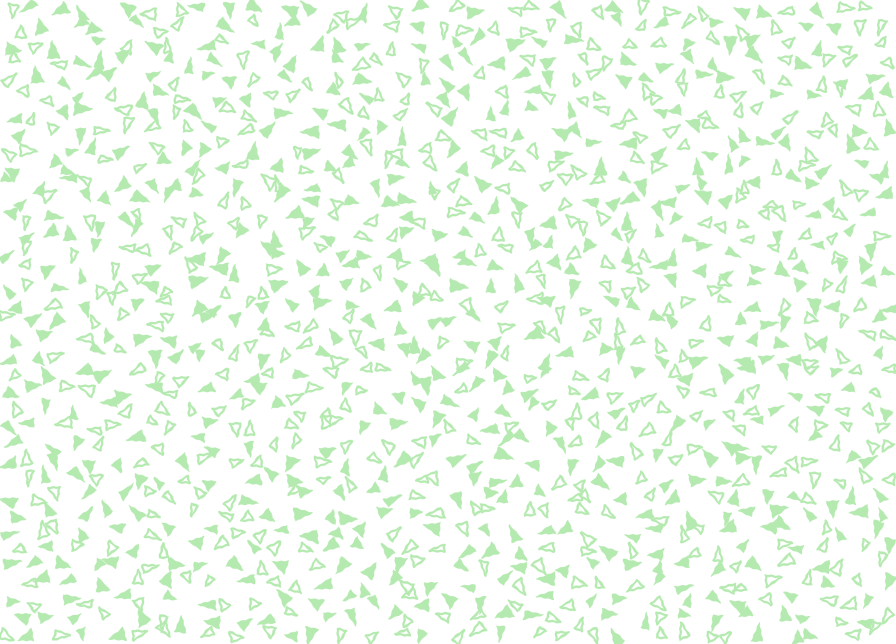
Write a Shadertoy shader that draws this pattern.

```glsl
// Scattered small hand-drawn triangles, solid and outlined, in pale green on white.

// Lengths are fractions of the canvas height.
const vec3 PAPER = vec3(1.0);
const vec3 GREEN = vec3(0.705, 0.914, 0.686);
const float ROWS = 37.0;
const float COLUMNS_PER_HEIGHT = 23.0;
const vec2 JITTER = vec2(0.72, 0.76);           // share of a cell
const float STAGGER = 0.25;
const float MARGIN = 0.0115;
const vec2 HALF_LENGTH = vec2(0.0090, 0.0142);  // smallest, largest
const vec2 HALF_BASE = vec2(0.0060, 0.0105);
const float SKEW = 0.0035;
const float CORNER_RADIUS = 0.0008;
const float OUTLINE_SHARE = 0.44;
const float OUTLINE_SCALE = 0.87;
const float HALF_STROKE = 0.0018;
const float SIDEWAYS_BIAS = 0.18;
const float WOBBLE = 0.0006;
const float WOBBLE_FREQUENCY = 520.0;
const float TAU = 6.2831853;

vec4 hash4(vec2 cell, float seed) {
    vec4 q = fract(vec4(cell.xyx, cell.y + seed) * vec4(0.1031, 0.1030, 0.0973, 0.1099) + seed * 0.137);
    q += dot(q, q.wzxy + 33.33);
    return fract((q.xxyz + q.yzzw) * q.zywx);
}

float cross2(vec2 a, vec2 b) {
    return a.x * b.y - a.y * b.x;
}

// Squared distance to an edge in x, signed side of it in y
vec2 edgeDistance(vec2 p, vec2 a, vec2 b) {
    vec2 edge = b - a, v = p - a;
    vec2 away = v - edge * clamp(dot(v, edge) / dot(edge, edge), 0.0, 1.0);
    return vec2(dot(away, away), cross2(edge, v));
}

// Signed distance to a triangle with counter-clockwise corners
float triangleDistance(vec2 p, vec2 a, vec2 b, vec2 c) {
    vec2 nearest = min(edgeDistance(p, a, b), min(edgeDistance(p, b, c), edgeDistance(p, c, a)));
    return -sqrt(nearest.x) * sign(nearest.y);
}

// Distance to the one triangle that belongs to a cell
float grainDistance(vec2 p, vec2 cell, vec2 cellSize, vec2 canvas) {
    vec4 place = hash4(cell, 1.0);
    vec4 shape = hash4(cell, 7.0);
    vec4 style = hash4(cell, 13.0);

    float shift = STAGGER * (2.0 * mod(cell.y, 2.0) - 1.0);
    vec2 center = (cell + 0.5 + vec2(shift, 0.0) + JITTER * (place.xy - 0.5)) * cellSize;
    p -= clamp(center, vec2(MARGIN), canvas - MARGIN);

    // Uneven hand-drawn edges
    p += WOBBLE * sin(p.yx * WOBBLE_FREQUENCY + TAU * style.xy);

    // Any direction, with a lean towards left and right
    float angle = TAU * place.z;
    angle -= SIDEWAYS_BIAS * sin(2.0 * angle);
    float co = cos(angle), si = sin(angle);
    p = vec2(co * p.x + si * p.y, co * p.y - si * p.x);

    bool outlined = style.z < OUTLINE_SHARE;
    float size = outlined ? OUTLINE_SCALE : 1.0;
    float halfLength = size * mix(HALF_LENGTH.x, HALF_LENGTH.y, shape.x);
    float halfBase = size * mix(HALF_BASE.x, HALF_BASE.y, shape.y);
    vec2 tip = vec2(halfLength, SKEW * (2.0 * shape.z - 1.0));
    float lean = SKEW * (shape.w - 0.5);
    float d = triangleDistance(p, tip, vec2(lean - halfLength, halfBase),
                               vec2(-lean - halfLength, -halfBase));
    return outlined ? abs(d) - HALF_STROKE : d - CORNER_RADIUS;
}

void mainImage(out vec4 fragColor, in vec2 fragCoord) {
    float pixel = 1.0 / iResolution.y;
    vec2 p = fragCoord * pixel;
    vec2 canvas = vec2(iResolution.x * pixel, 1.0);
    vec2 cells = vec2(max(1.0, round(canvas.x * COLUMNS_PER_HEIGHT)), ROWS);
    vec2 cellSize = canvas / cells;
    vec2 home = floor(p / cellSize);

    // Union of the triangles in the surrounding cells
    float d = 1.0;
    for (int y = -1; y <= 1; y++) {
        for (int x = -1; x <= 1; x++) {
            vec2 cell = home + vec2(x, y);
            if (any(lessThan(cell, vec2(0.0))) || any(greaterThanEqual(cell, cells))) continue;
            d = min(d, grainDistance(p, cell, cellSize, canvas));
        }
    }

    float ink = smoothstep(0.75 * pixel, -0.75 * pixel, d);
    fragColor = vec4(mix(PAPER, GREEN, ink), 1.0);
}
```
